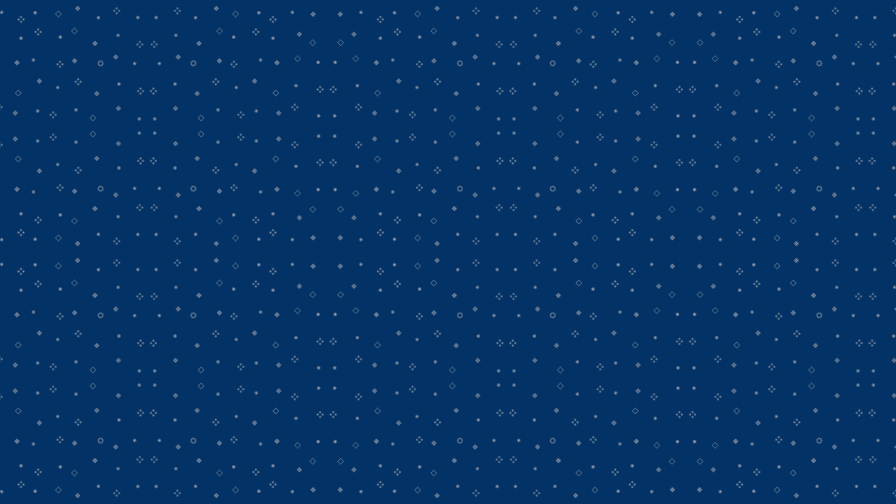
A Shadertoy shader for this pattern:

```glsl
// Sine-free hash: three values in 0..1 per cell
vec3 hash3(vec2 cell) {
    vec3 h = fract(cell.xyx * vec3(0.1031, 0.1030, 0.0973) + 0.37);
    h += dot(h, h.yxz + 33.33);
    return fract((h.xxy + h.yzz) * h.zyx);
}

// Distance to one of the small ornaments, chosen by kind in 0..1
float ornament(vec2 p, float kind) {
    vec2 a = abs(p);
    a = a.x > a.y ? a : a.yx;                                  // fold to one arm
    if (kind < 0.36) return length(p) - 0.65;                  // dot
    if (kind < 0.62) return length(a - vec2(1.0, 0.0)) - 0.25; // tight plus
    if (kind < 0.82) return length(a - vec2(2.1, 0.0)) - 0.10; // four open dots
    if (kind < 0.97) return abs(a.x + a.y - 2.5) * 0.707 + 0.6; // faint diamond
    return abs(length(p) - 1.9) + 0.2;                         // ring
}

void mainImage(out vec4 fragColor, in vec2 fragCoord) {
    // The canvas is 432 units high, centred on the origin
    float unitsPerPixel = 432.0 / iResolution.y;
    vec2 p = (fragCoord - 0.5 * iResolution.xy) * unitsPerPixel;

    // Mirrored tiles, each split into a grid of 9 by 5 cells
    vec2 tile = vec2(154.0, 108.0);
    vec2 cellSize = tile / vec2(9.0, 5.0);
    vec2 q = abs(mod(p - vec2(50.0, 0.0), 2.0 * tile) - tile);
    vec2 cell = min(floor(q / cellSize), vec2(8.0, 4.0));

    // One ornament per cell: columns staggered, then jittered
    vec3 rnd = hash3(cell + 7.0);
    vec2 stagger = vec2(0.0, 0.26 * mod(cell.x, 2.0) - 0.13);
    vec2 centre = (cell + 0.5 + stagger + vec2(0.46, 0.32) * (rnd.xy - 0.5)) * cellSize;

    // Golden-ratio steps spread the kinds evenly over the tile
    float kind = fract((cell.x + 9.0 * cell.y) * 0.618034 + 0.15);
    float d = ornament(q - centre, kind);

    // Soft edge and slight variation in strength
    float softness = max(1.8 * unitsPerPixel, 2.7);
    float ink = clamp(0.5 - d / softness, 0.0, 1.0);
    ink *= mix(0.8, 1.0, rnd.z);

    vec3 navy = vec3(0.01, 0.20, 0.40);
    vec3 cream = vec3(1.0, 0.90, 0.86);
    fragColor = vec4(mix(navy, cream, ink), 1.0);
}
```
